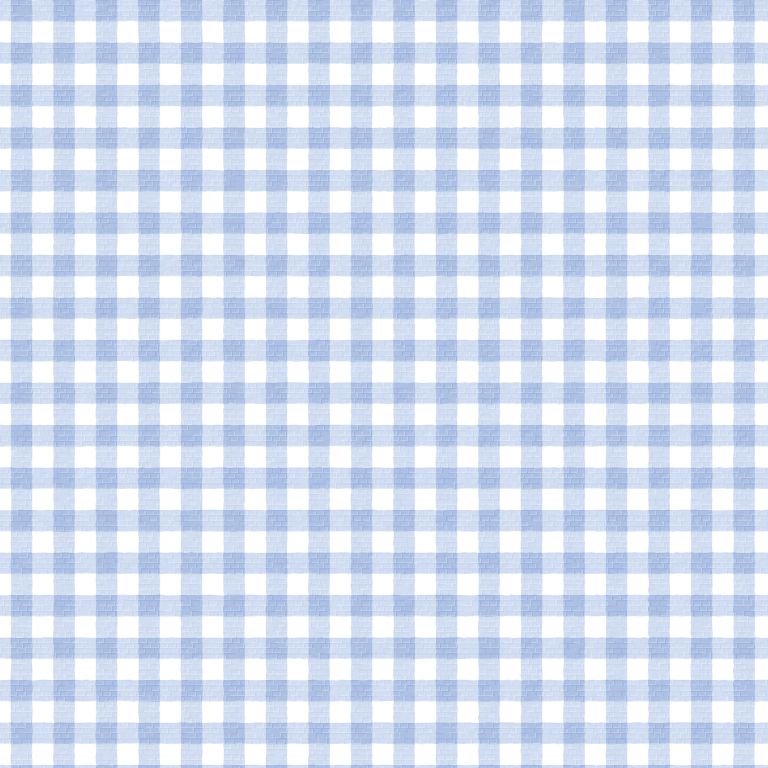
This pattern is drawn by a three.js fragment shader. Its source:

```glsl
// Blue and white gingham: two sets of half-and-half bands, about 18 repeats each way.
// Bands are distance-based stripes that darken where they cross, and the dyed parts
// carry a fine embossed weave of small staggered bricks with slightly frayed edges.

varying vec2 vUv;

// Sine-free hash, 0 to 1
float hash(vec2 p) {
  vec3 q = fract(vec3(p.xyx) * 0.1031);
  q += dot(q, q.yzx + 33.33);
  return fract((q.x + q.y) * q.z);
}

float noise(vec2 p) {
  vec2 i = floor(p), f = fract(p);
  f = f * f * (3.0 - 2.0 * f);
  return mix(mix(hash(i), hash(i + vec2(1.0, 0.0)), f.x),
             mix(hash(i + vec2(0.0, 1.0)), hash(i + 1.0), f.x), f.y);
}

// Stripe over the first half of every unit, with a smooth edge
float band(float t, float fray) {
  float inside = 0.25 - abs(fract(t + 0.25) - 0.5);
  float soft = 0.7 * fwidth(t);
  return smoothstep(-soft, soft, inside + fray);
}

// Embossed bricks: x is the shaded groove, y the lit ridge beside it
vec2 weave(vec2 p) {
  vec2 q = p * vec2(5.0, 8.0);
  float row = floor(q.y);
  q.x += 0.5 * mod(row, 2.0) + 0.3 * hash(vec2(row, 7.0));
  vec2 brick = floor(q), f = fract(q);
  vec2 low = f / vec2(5.0, 8.0), high = (1.0 - f) / vec2(5.0, 8.0);
  float groove = 1.0 - smoothstep(0.012, 0.04, min(low.x, low.y));
  float ridge = 1.0 - smoothstep(0.010, 0.04, min(high.x, high.y));
  groove *= smoothstep(0.1, 0.5, hash(brick));
  ridge *= smoothstep(0.1, 0.6, hash(brick + 41.0)) * (1.0 - groove);
  return vec2(groove, ridge);
}

void main() {
  // One unit is one repeat, counted from the left and from the top
  vec2 p = vec2(vUv.x - 0.0143, 1.0 - vUv.y) * 18.07;
  float fray = 0.02 * (noise(p * 9.0 + 60.0) - 0.5);
  float across = band(p.y, fray);
  float upright = band(p.x, fray);

  // Single layer and crossing, each with its own weave contrast
  vec2 thread = weave(p + 20.0);
  vec3 single = vec3(0.82, 0.87, 0.945);
  single = mix(single, vec3(0.78, 0.84, 0.935), 0.7 * thread.x);
  single = mix(single, vec3(0.88, 0.91, 0.96), 0.7 * thread.y);
  vec3 crossing = vec3(0.68, 0.755, 0.89);
  crossing = mix(crossing, vec3(0.63, 0.715, 0.88), thread.x);
  crossing = mix(crossing, vec3(0.74, 0.81, 0.91), thread.y);

  // Fine grain in the dyed cloth only
  float grain = 0.016 * (noise(p * 24.0 + 90.0) - 0.5);
  vec3 colour = mix(vec3(0.995, 1.0, 0.995), single + grain, max(across, upright));
  colour = mix(colour, crossing + grain, across * upright);
  gl_FragColor = vec4(colour, 1.0);
}
```
